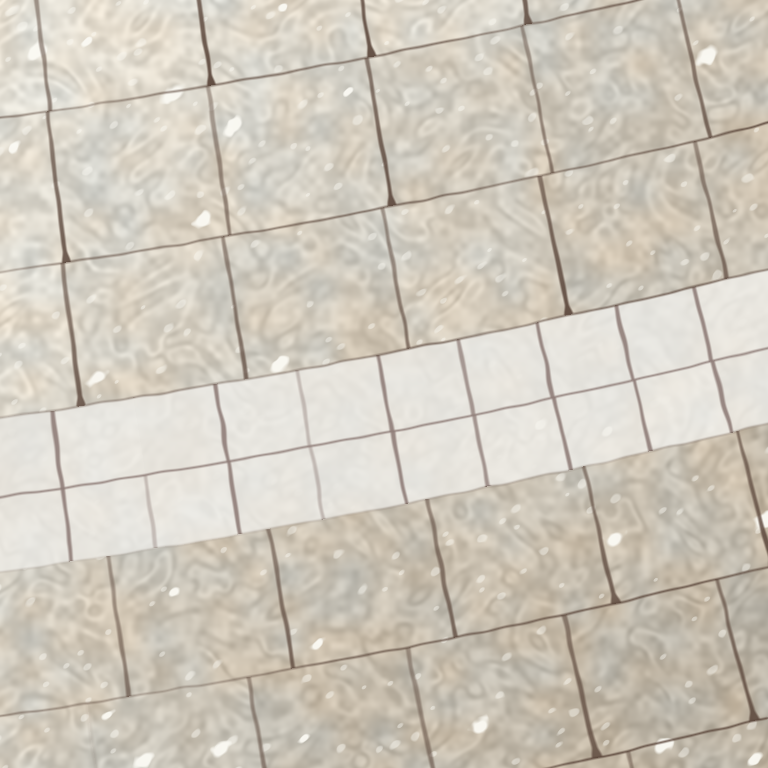
A three.js fragment shader for this texture:

```glsl
// Sunlit paving: courses of square stone slabs cut by a pale double band of
// half-size tiles. Bent course and joint coordinates give the perspective;
// contoured noise makes the curly grain, cellular noise scatters the chips.
varying vec2 vUv;

const vec3 SLAB_LIGHT = vec3(0.885, 0.868, 0.825);
const vec3 SLAB_DARK = vec3(0.745, 0.708, 0.645);
const vec3 BAND = vec3(0.908, 0.898, 0.872);
const vec3 SLAB_JOINT = vec3(0.36, 0.28, 0.235);
const vec3 BAND_JOINT = vec3(0.56, 0.49, 0.47);
const vec3 CHIP = vec3(0.985, 0.98, 0.955);
const float BAND_TOP = 0.544;
const float BAND_MIDDLE = 0.647;
const float BAND_BOTTOM = 0.745;
const float SLAB_GAP = 0.0025;   // half widths of the joints
const float COURSE_GAP = 0.0014;
const float SOFT = 0.0019;       // edge softness
const float GRAIN_SCALE = 46.0;
const float SLAB_GRAIN = 0.05;
const float BAND_GRAIN = 0.013;

float hash(vec2 p) {
  vec3 q = fract(vec3(p.xyx) * 0.1031);
  q += dot(q, q.yzx + 33.33);
  return fract((q.x + q.y) * q.z);
}

float noise(vec2 p) {
  vec2 i = floor(p), f = fract(p);
  f = f * f * (3.0 - 2.0 * f);
  return mix(mix(hash(i), hash(i + vec2(1.0, 0.0)), f.x),
             mix(hash(i + vec2(0.0, 1.0)), hash(i + 1.0), f.x), f.y);
}

// Course at depth v: top, bottom, first joint, joint spacing
vec4 courseAt(float v) {
  if (v < 0.154) return vec4(-0.047, 0.154, 0.048, 0.2115);
  if (v < 0.354) return vec4(0.154, 0.354, 0.045, 0.2095);
  if (v < BAND_TOP) return vec4(0.354, BAND_TOP, 0.040, 0.2055);
  if (v < BAND_MIDDLE) return vec4(BAND_TOP, BAND_MIDDLE, 0.004, 0.1018);
  if (v < BAND_BOTTOM) return vec4(BAND_MIDDLE, BAND_BOTTOM, 0.004, 0.1020);
  if (v < 0.932) return vec4(BAND_BOTTOM, 0.932, 0.048, 0.195);
  if (v < 1.128) return vec4(0.932, 1.128, -0.001, 0.190);
  return vec4(1.128, 1.320, 0.050, 0.185);
}

float line(float dist, float halfWidth) {
  return 1.0 - smoothstep(halfWidth - SOFT, halfWidth + SOFT, dist);
}

// Irregular bright chips, one at most per cell
float chips(vec2 p, float cells, float share, float size) {
  vec2 g = p * cells, home = floor(g);
  float ragged = 0.7 + 0.7 * noise(p * 120.0);
  float cover = 0.0;
  for (int y = -1; y <= 1; y++) {
    for (int x = -1; x <= 1; x++) {
      vec2 cell = home + vec2(float(x), float(y));
      vec2 center = cell + vec2(hash(cell + 7.1), hash(cell + 19.7));
      float r = size * (0.4 + 0.6 * hash(cell + 41.3)) * step(hash(cell + 3.9), share);
      vec2 d = (g - center) / cells;
      float dist = length(vec2(d.x + 0.5 * d.y, d.y)) * ragged;
      cover = max(cover, (1.0 - smoothstep(r * 0.6, r + 0.001, dist)) * step(0.0001, r));
    }
  }
  return cover;
}

void main() {
  vec2 p = vec2(vUv.x, 1.0 - vUv.y);

  // Bent paving coordinates with slightly uneven edges
  float wobble = (noise(p * 38.0) - 0.5) * 0.0025;
  float v = p.y + 0.14 * p.x + 0.0538 * p.x * p.x + wobble;
  float u = p.x - (0.11 + 0.1306 * p.x) * p.y + wobble;
  vec4 course = courseAt(v);
  float along = (u - course.z) / course.w;
  float joint = floor(along + 0.5);
  float t = (v - course.x) / (course.y - course.x);
  float band = smoothstep(BAND_TOP - SOFT, BAND_TOP + SOFT, v)
             * (1.0 - smoothstep(BAND_BOTTOM - SOFT, BAND_BOTTOM + SOFT, v));

  // Stone: daylight falloff, slab tint, curly grain, faint colour drift
  float shade = smoothstep(-0.15, 1.15, 0.55 * p.x + 0.5 * p.y);
  vec3 color = mix(mix(SLAB_LIGHT, SLAB_DARK, shade), BAND, band);
  float tint = hash(vec2(floor(along), course.x * 50.0)) - 0.5;
  color += tint * mix(0.035, 0.012, band);
  vec2 q = p * GRAIN_SCALE;
  float curl = sin(9.0 * noise(q + 0.8 * sin(q.yx * 0.7)) + 3.0 * noise(q * 0.4));
  float fleck = 2.0 * noise(q * 2.3 + 11.0) - 1.0;
  color += (0.75 * curl + 0.8 * fleck) * mix(SLAB_GRAIN, BAND_GRAIN, band);
  float drift = noise(p * 24.0 + 5.0) - 0.5;
  color += vec3(0.035, -0.005, -0.045) * drift * (1.0 - 0.7 * band);

  // Chips
  color = mix(color, CHIP, 0.45 * chips(p + 3.0, 30.0, 0.35, 0.007) * (1.0 - 0.8 * band));
  color = mix(color, CHIP, 0.95 * chips(p, 11.0, 0.24, 0.014) * (1.0 - 0.5 * band));

  // Cross joints: worn unevenly, darker and wider at the lower end
  float wear = hash(vec2(joint, course.x * 70.0 + 4.0));
  float slabInk = (0.6 + 0.35 * wear) * mix(0.7, 1.0, t);
  if (course.z < 0.0 && joint < 0.5) slabInk = 0.08;
  float split = mod(joint, 2.0) * (1.0 - smoothstep(0.35, 0.75, p.x));
  float bandInk = 0.9 - 0.5 * split;
  if (joint == 1.0 && v < BAND_MIDDLE) bandInk = 0.0;
  float gap = SLAB_GAP * (0.75 + 0.5 * noise(p * 30.0));
  gap += 0.003 * smoothstep(0.92, 1.0, t) * step(0.6, wear) * (1.0 - band);
  float crossInk = line(abs(along - joint) * course.w, gap) * mix(slabInk, bandInk, band);
  color = mix(color, mix(SLAB_JOINT, BAND_JOINT, band), crossInk);

  // Course joints: faint at the left, nearly closed under the band
  float edge = t < 0.5 ? course.x : course.y;
  float courseInk = 0.4 + 0.35 * p.x + 0.4 * (noise(vec2(p.x * 9.0, edge * 40.0)) - 0.5);
  if (edge == BAND_MIDDLE) courseInk = 0.85;
  if (edge == BAND_BOTTOM) courseInk *= 0.35;
  vec3 courseColor = edge == BAND_MIDDLE ? BAND_JOINT : SLAB_JOINT;
  color = mix(color, courseColor, line(abs(v - edge), COURSE_GAP) * courseInk);

  gl_FragColor = vec4(clamp(color, 0.0, 1.0), 1.0);
}
```
